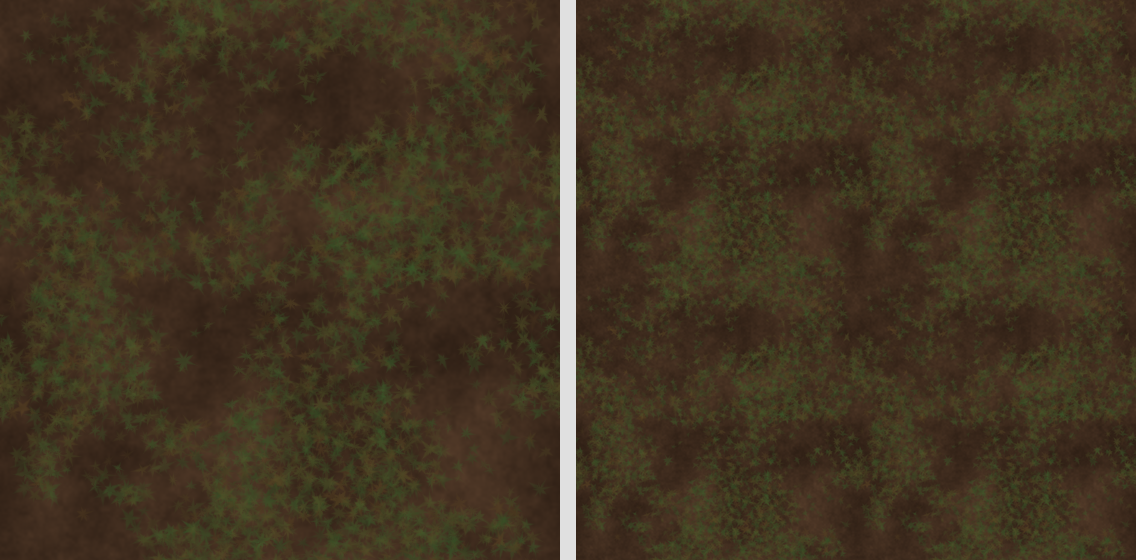
Left, the tile; right, the same tile 2 across and 2 down.
Give the GLSL for this texture, as a WebGL 1 fragment shader.

```glsl
precision highp float;
uniform vec2 u_resolution;

#define GRID 32.0
#define LAYERS 8
#define TUFT_RADIUS 0.74
#define BLADE_WIDTH 0.30
#define SOFTNESS 0.06
#define OPACITY 0.37
#define SOIL_DARK vec3(0.190, 0.128, 0.086)
#define SOIL_LIGHT vec3(0.312, 0.220, 0.153)
#define MOSS_GREEN vec3(0.215, 0.345, 0.160)
#define OLIVE vec3(0.315, 0.320, 0.150)
#define DRY_LEAF vec3(0.350, 0.262, 0.130)

const float TAU = 6.2831853;

vec3 hash3(vec3 p) {
  p = fract(p * vec3(0.1031, 0.1030, 0.0973));
  p += dot(p, p.yxz + 33.33);
  return fract((p.xxy + p.yxx) * p.zyx);
}

// Value noise that wraps after `period` cells
float noise(vec2 uv, float period) {
  vec2 p = uv * period;
  vec2 cell = floor(p);
  vec2 f = fract(p);
  f = f * f * (3.0 - 2.0 * f);
  vec2 lo = mod(cell, period);
  vec2 hi = mod(cell + 1.0, period);
  float a = hash3(vec3(lo, period)).x;
  float b = hash3(vec3(hi.x, lo.y, period)).x;
  float c = hash3(vec3(lo.x, hi.y, period)).x;
  float d = hash3(vec3(hi, period)).x;
  return mix(mix(a, b, f.x), mix(c, d, f.x), f.y);
}

vec3 soil(vec2 uv) {
  float sum = 0.0;
  float amplitude = 0.42;
  float period = 5.0;
  for (int i = 0; i < 6; i++) {
    sum += amplitude * (noise(uv, period) - 0.5);
    amplitude *= 0.74;
    period = period * 2.0 + 1.0;
  }
  return mix(SOIL_DARK, SOIL_LIGHT, clamp(0.5 + 1.35 * sum, 0.0, 1.0));
}

// Chance of growth: broad patches broken up by smaller ones
float growth(vec2 uv) {
  float patches = 0.42 * noise(uv, 6.0) + 0.36 * noise(uv, 13.0) + 0.22 * noise(uv, 25.0);
  return smoothstep(0.27, 0.78, patches);
}

// Star of tapered blades with uneven lengths, d in grid cells
float tuft(vec2 d, vec3 seed, float radius, float edge) {
  float blades = 5.0 + floor(seed.x * 4.0);
  float turn = fract(atan(d.y, d.x + 1e-5) / TAU + seed.y) * blades;
  vec3 vary = hash3(vec3(floor(turn), seed.yz * 91.0));
  float angle = (fract(turn) - 0.5 + 0.35 * (vary.y - 0.5)) * TAU / blades;
  float r = length(d);
  float reach = radius * mix(0.4, 1.0, vary.x);
  float halfWidth = radius * BLADE_WIDTH * mix(0.55, 1.15, vary.z);
  float inside = halfWidth * (1.0 - r * cos(angle) / reach) - r * abs(sin(angle));
  return smoothstep(-0.3 * edge, edge, inside);
}

void main() {
  vec2 uv = gl_FragCoord.xy / u_resolution;
  vec3 color = soil(uv);
  float edge = SOFTNESS + GRID / u_resolution.y;

  // Translucent tufts, one candidate per cell and layer
  for (int layer = 0; layer < LAYERS; layer++) {
    float level = float(layer);
    vec2 shift = fract(level * vec2(0.37, 0.61));
    vec2 p = uv * GRID + shift;
    for (int j = -1; j <= 1; j++) {
      for (int i = -1; i <= 1; i++) {
        vec2 cell = floor(p) + vec2(float(i), float(j));
        vec2 id = mod(cell, GRID);
        vec3 place = hash3(vec3(id, 11.0 + level * 7.0));
        vec2 center = cell + place.xy;
        vec2 d = p - center;
        if (dot(d, d) < 1.0) {
          float chance = growth((center - shift) / GRID);
          vec3 seed = hash3(vec3(id, 83.0 + level * 13.0));
          vec3 look = hash3(vec3(id, 157.0 + level * 5.0));
          float radius = TUFT_RADIUS * mix(0.6, 1.25, look.x);
          vec3 leaf = mix(OLIVE, MOSS_GREEN, smoothstep(0.25, 0.95, look.y));
          leaf = mix(leaf, DRY_LEAF, smoothstep(0.3, 0.0, look.y));
          leaf *= mix(0.86, 1.08, look.z);
          float alpha = OPACITY * mix(0.55, 1.3, seed.z) * step(place.z, chance);
          color = mix(color, leaf, alpha * tuft(d, seed, radius, edge));
        }
      }
    }
  }

  // Fine mottling over soil and leaves
  color *= 0.95 + 0.10 * noise(uv, 110.0);
  gl_FragColor = vec4(color, 1.0);
}
```
